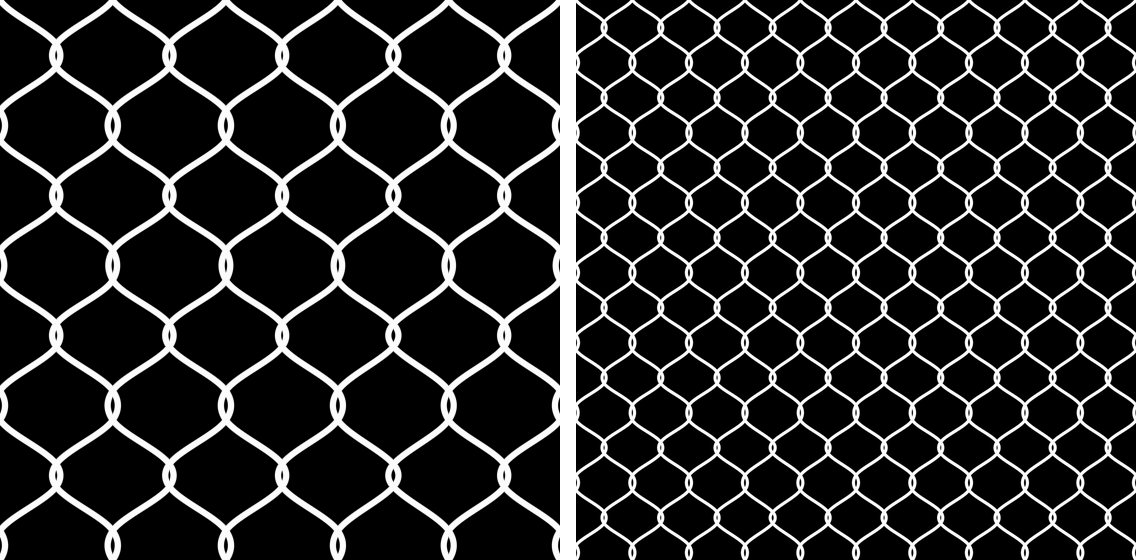
Left: one tile. Right: repeated 2 by 2.
Reproduce this pattern procedurally as a WebGL 2 fragment shader.

```glsl
#version 300 es
precision highp float;
// Chain-link fence: white zigzag wires hooked into small loops on black.

#define REPEATS vec2(5.0, 4.0)    // whole meshes across and down
#define ROW_PHASE 0.104           // height of the first even loop, in meshes
#define WIRE_RADIUS 0.0056        // half the wire width
#define EVEN_LOOP vec2(0.0090, 0.0260) // bulge and half height, even columns
#define ODD_LOOP vec2(0.0073, 0.0200)  // bulge and half height, odd columns
#define WIDE_COLUMN 3.0           // odd column with wider loops
#define WIDE_SCALE 1.25
#define NARROW_ROW 2.0            // even row with narrower loops
#define NARROW_SCALE 0.85
#define COLUMN_DRIFT 0.0019       // slow sideways sway of the columns
#define WIRE_COLOR vec3(0.985)
#define GAP_COLOR vec3(0.0)

const float TAU = 6.2831853;

out vec4 fragColor;
uniform vec2 u_resolution;

// Parabolic half loop: offset (x) and slope (y) at height t from its centre.
vec2 loopArc(float t, vec2 loop) {
  float s = t / loop.y;
  return vec2(loop.x * (s * s - 1.0), 2.0 * loop.x * s / loop.y);
}

// Wire offset from its even column (x) and slope (y); t is the height
// from the even loop, span the distance to the odd loop's centre.
vec2 wirePath(float t, vec2 span, vec2 evenLoop, vec2 oddLoop) {
  float fromOdd = span.y - t;
  if (t < evenLoop.y) return loopArc(t, evenLoop);
  if (fromOdd < oddLoop.y) {
    vec2 arc = loopArc(fromOdd, oddLoop);
    return vec2(span.x - arc.x, arc.y);
  }
  // Cubic Hermite curve that leaves both loops smoothly
  float len = span.y - evenLoop.y - oddLoop.y;
  float s = (t - evenLoop.y) / len;
  float m0 = 2.0 * evenLoop.x / evenLoop.y * len;
  float m1 = 2.0 * oddLoop.x / oddLoop.y * len;
  float offset = m0 * s * (1.0 - s) * (1.0 - s)
               + span.x * s * s * (3.0 - 2.0 * s)
               + m1 * s * s * (s - 1.0);
  float slope = m0 * (1.0 - s) * (1.0 - 3.0 * s)
              + span.x * 6.0 * s * (1.0 - s)
              + m1 * s * (3.0 * s - 2.0);
  return vec2(offset, slope / len);
}

// Distance to the wire that swings between half columns strip and strip + 1.
float wireDistance(vec2 p, float strip) {
  vec2 span = 0.5 / REPEATS;
  float isOdd = mod(strip, 2.0);
  float evenColumn = strip + isOdd;
  float oddColumn = strip + 1.0 - isOdd;
  float side = 1.0 - 2.0 * isOdd;

  float v = p.y * REPEATS.y - ROW_PHASE;
  float row = floor(v + 0.5);
  float t = abs(v - row) / REPEATS.y;

  // Small differences between loops
  vec2 evenLoop = EVEN_LOOP;
  vec2 oddLoop = ODD_LOOP;
  if (mod(row, REPEATS.y) == NARROW_ROW) evenLoop.x *= NARROW_SCALE;
  float column = mod(floor(oddColumn * 0.5), REPEATS.x);
  if (column == WIDE_COLUMN) oddLoop.x *= WIDE_SCALE;

  vec2 path = wirePath(t, span, evenLoop, oddLoop);
  float x = evenColumn * span.x + side * path.x;
  return abs(p.x - x) * inversesqrt(1.0 + path.y * path.y);
}

void main() {
  vec2 p = gl_FragCoord.xy / u_resolution;
  p.x -= COLUMN_DRIFT * (1.0 - cos(TAU * p.x));

  // The neighbouring strips bulge into this one at the loops
  float strip = floor(p.x * REPEATS.x * 2.0);
  float dist = 1.0;
  for (int i = -1; i <= 1; i++) {
    dist = min(dist, wireDistance(p, strip + float(i)));
  }

  float pixel = 1.0 / min(u_resolution.x, u_resolution.y);
  float wire = 1.0 - smoothstep(-0.75 * pixel, 0.75 * pixel, dist - WIRE_RADIUS);
  fragColor = vec4(mix(GAP_COLOR, WIRE_COLOR, wire), 1.0);
}
```
